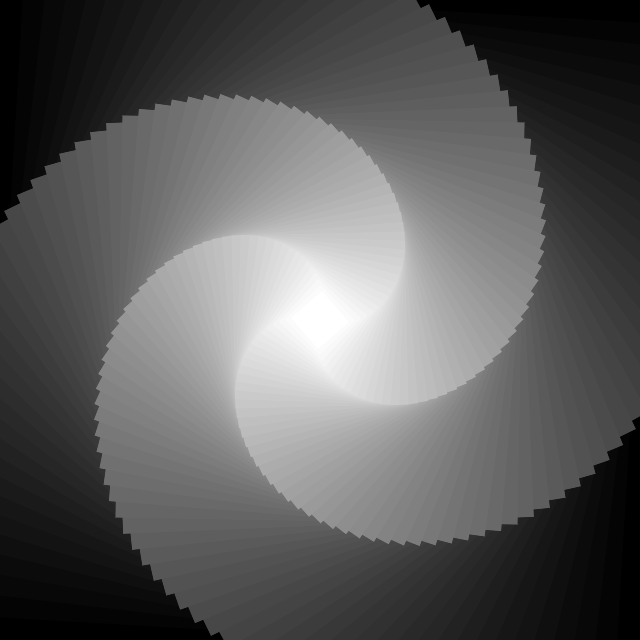
Reproduce this background procedurally as a three.js fragment shader.

```glsl
// A pinwheel of stacked squares, painted from the largest to the smallest.
// Each one is turned a little, shrunk by an equal step and painted brighter,
// so that the protruding corners trace four toothed spiral arms.
varying vec2 vUv;

// Signed distance to an axis-aligned square
float squareDistance(vec2 p, float halfSide) {
  vec2 d = abs(p) - halfSide;
  return length(max(d, 0.0)) + min(max(d.x, d.y), 0.0);
}

mat2 rotation(float angle) {
  float c = cos(angle);
  float s = sin(angle);
  return mat2(c, -s, s, c);
}

void main() {
  vec2 p = vUv - 0.5;
  float brightness = 0.0;

  // Painter's order: smaller, brighter squares cover larger ones
  for (int i = 0; i <= 68; i++) {
    float t = float(i) / 68.0;
    vec2 turned = rotation(-4.0 * t) * p;
    float halfSide = 0.5 * mix(1.0, 0.064, t);
    float coverage = 1.0 - smoothstep(-0.0008, 0.0008, squareDistance(turned, halfSide));
    brightness = mix(brightness, t, coverage);
  }

  gl_FragColor = vec4(vec3(brightness), 1.0);
}
```
